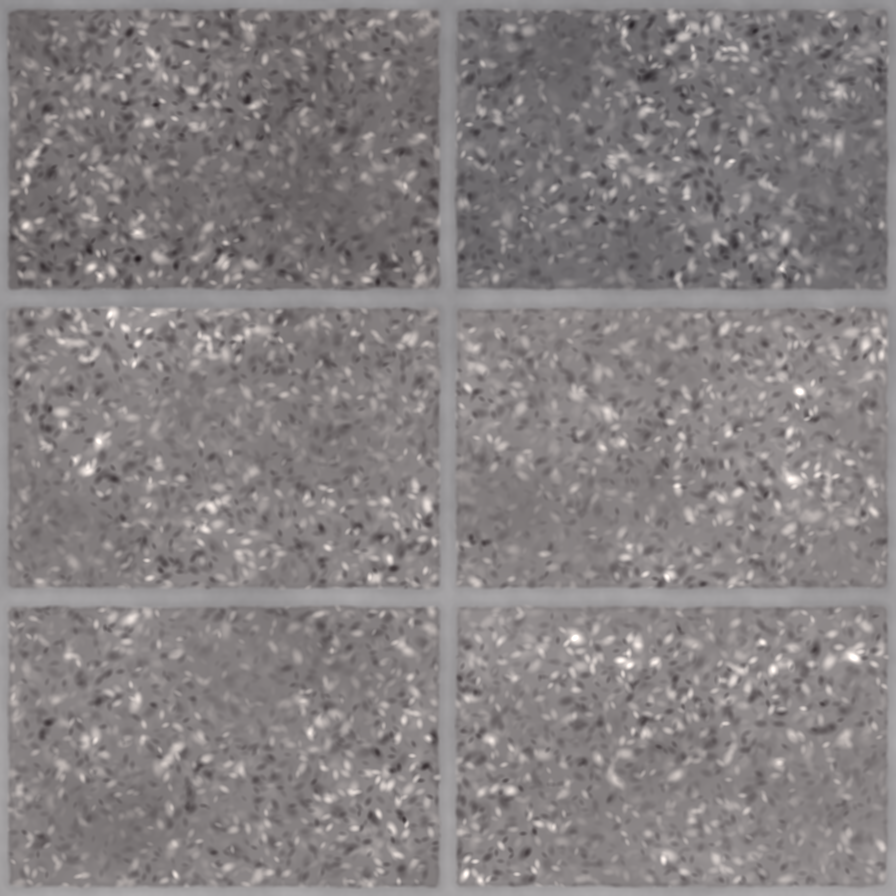
Reproduce this texture procedurally as a WebGL 1 fragment shader.

```glsl
precision highp float;
// Speckled grey stone tiles, two across and three down, set in pale smooth grout.
uniform vec2 u_resolution;

float hash(vec2 p) {
  return fract(sin(dot(p, vec2(127.1, 311.7))) * 43758.5453);
}

vec2 hash2(vec2 p) {
  return vec2(hash(p), hash(p + 47.3));
}

// Soft cloudy variation from layered sines, about -1 to 1
float clouds(vec2 p) {
  float sum = 0.0;
  float weight = 0.5;
  for (int i = 0; i < 4; i++) {
    p = mat2(0.8, 0.6, -0.6, 0.8) * p * 1.7 + 2.3;
    sum += weight * sin(p.x + 1.3 * sin(p.y)) * cos(0.8 * p.y);
    weight *= 0.65;
  }
  return sum;
}

// Soft oblong mineral chips, one per cell: positive is light, negative is dark
float chips(vec2 p) {
  vec2 cell = floor(p);
  float sum = 0.0;
  for (int y = -1; y <= 1; y++) {
    for (int x = -1; x <= 1; x++) {
      vec2 id = cell + vec2(float(x), float(y));
      vec2 offset = p - id - hash2(id);
      float angle = 6.2832 * hash(id + 13.7);
      float c = cos(angle);
      float s = sin(angle);
      vec2 local = mat2(c, -s, s, c) * offset;
      float size = mix(0.55, 0.95, hash(id + 71.9));
      float d = length(local * vec2(1.0, 1.65)) / size;
      float tone = hash(id + 29.1);
      float strength = mix(-0.15, 0.14, tone) + 0.13 * smoothstep(0.75, 1.0, tone);
      sum += strength * (1.0 - smoothstep(0.1, 1.0, d));
    }
  }
  return sum;
}

void main() {
  vec2 uv = gl_FragCoord.xy / u_resolution;
  float pixel = 1.0 / min(u_resolution.x, u_resolution.y);

  // Tile grid and distance to the slightly uneven tile edge
  vec2 grid = vec2(2.0, 3.0);
  vec2 tile = floor(uv * grid);
  vec2 fromCentre = (fract(uv * grid) - 0.5) / grid;
  vec2 wobble = 0.0018 * vec2(clouds(uv.yx * 38.0), clouds(uv * 38.0 + 9.0));
  vec2 halfSize = 0.5 / grid - vec2(0.0090, 0.0102);
  vec2 q = abs(fromCentre + wobble) - halfSize + 0.006;
  float edge = length(max(q, 0.0)) + min(max(q.x, q.y), 0.0) - 0.006;
  float soft = max(0.0028, pixel);
  float inside = 1.0 - smoothstep(-soft, soft, edge);

  // Stone base: the top row is darker, its right tile slightly cooler
  float topRow = step(1.5, tile.y);
  vec3 stone = mix(vec3(0.530, 0.510, 0.512), vec3(0.455, 0.436, 0.440), topRow);
  stone += topRow * tile.x * vec3(-0.006, 0.002, 0.008);
  stone += (1.0 - topRow) * tile.x * 0.016;
  stone += 0.045 * clouds(uv * 7.0 + tile * 7.0);

  // Coarse and fine chips, crowded in some patches and sparse in others
  vec2 seed = tile * 17.0;
  float coarse = chips(uv * 62.0 + seed);
  float fine = chips(mat2(0.8, 0.6, -0.6, 0.8) * uv * 98.0 + seed + 31.0);
  float crowding = clamp(0.95 + 0.8 * clouds(uv * 9.0 + tile * 3.0), 0.3, 1.4);
  float speckle = (coarse + 0.85 * fine) * crowding;
  vec3 tint = mix(vec3(0.97, 1.0, 0.98), vec3(1.05, 1.0, 0.94), step(0.0, speckle));
  stone += speckle * tint + 0.03 * (crowding - 0.95);

  // Worn rim, with a faint shade just inside the edge
  stone = mix(stone, vec3(0.54, 0.525, 0.53), 0.35 * smoothstep(-0.008, 0.0, edge));
  stone -= 0.02 * (1.0 - smoothstep(0.0, 0.004, abs(edge + 0.003)));

  // Grout: paler toward the bottom, with gentle smears
  vec3 grout = mix(vec3(0.635, 0.625, 0.63), vec3(0.555, 0.55, 0.56), uv.y);
  grout += 0.04 * clouds(uv * 12.0) + 0.015 * clouds(uv * 70.0);
  grout += 0.025 * smoothstep(0.002, 0.009, edge);

  gl_FragColor = vec4(clamp(mix(grout, stone, inside), 0.0, 1.0), 1.0);
}
```
